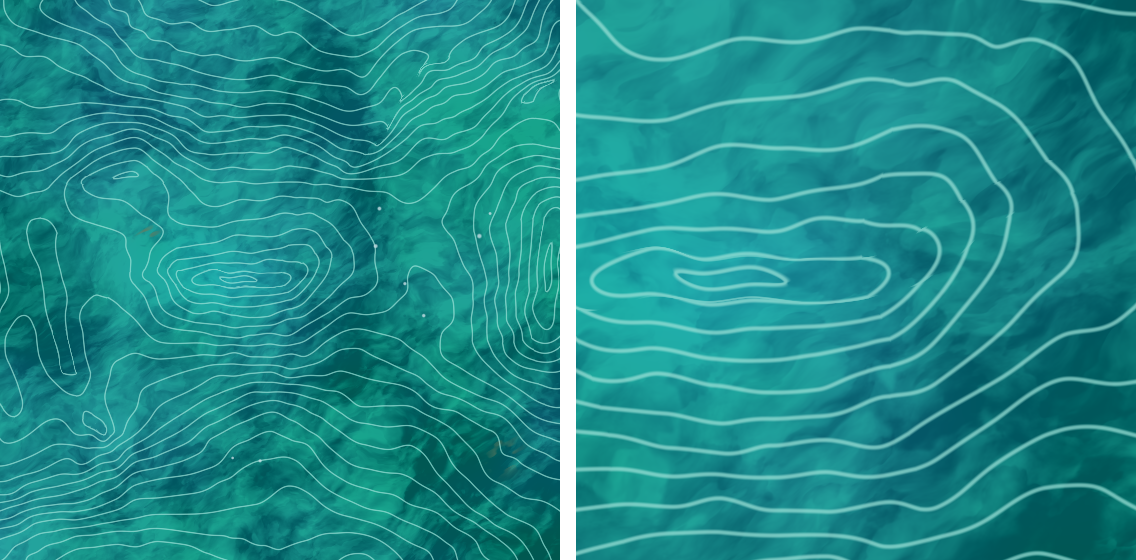
Left: the whole. Right: its middle third, enlarged.
Write a three.js fragment shader that draws this background.

```glsl
varying vec2 vUv;

float hash(vec2 p) {
  vec3 q = fract(vec3(p.xyx) * 0.1031);
  q += dot(q, q.yzx + 33.33);
  return fract((q.x + q.y) * q.z);
}

float noise(vec2 p) {
  vec2 cell = floor(p), f = fract(p);
  f = f * f * (3.0 - 2.0 * f);
  return mix(mix(hash(cell), hash(cell + vec2(1, 0)), f.x),
             mix(hash(cell + vec2(0, 1)), hash(cell + vec2(1, 1)), f.x), f.y);
}

mat2 rotation(float a) {
  return mat2(cos(a), sin(a), -sin(a), cos(a));
}

float fbm(vec2 p) {
  float sum = 0.0, amp = 0.53;
  for (int i = 0; i < 4; i++) {
    sum += amp * noise(p);
    p = rotation(0.6) * p * 2.03 + 17.3;
    amp *= 0.5;
  }
  return sum;
}

// Terrain: long slopes around a box-shaped core, and flat-bottomed basins
float hill(vec2 p, vec2 core, vec2 radius, float amp) {
  vec2 q = max(abs(p) - core, 0.0) / radius + 0.15 * min(abs(p) / (core + 0.001), 1.0);
  return amp * exp(-sqrt(dot(q, q) + 0.004));
}

float basin(vec2 p, vec2 radius, float amp) {
  return amp * (smoothstep(0.5, 2.0, length(p / radius)) - 1.0);
}

float terrain(vec2 p) {
  p += 0.055 * (vec2(noise(p * 8.0 + 3.0), noise(p * 8.0 + 41.0)) - 0.5);
  p += 0.014 * (vec2(noise(p * 27.0), noise(p * 27.0 + 60.0)) - 0.5);
  float h = hill(rotation(-0.14) * (p - vec2(0.42, 0.51)), vec2(0.1, 0.012), vec2(0.17, 0.16), 13.0);
  h += hill(p - vec2(0.98, 0.5), vec2(0.02, 0.1), vec2(0.15, 0.19), 15.0);
  h += hill(p - vec2(-0.01, 0.47), vec2(0.01, 0.13), vec2(0.06, 0.13), 7.0);
  h += hill(rotation(-0.15) * (p - vec2(0.11, 0.46)), vec2(0.01, 0.13), vec2(0.06, 0.07), 4.0);
  h += hill(p - vec2(0.17, 0.24), vec2(0.02, 0.005), vec2(0.07, 0.05), 5.0);
  h += hill(p - vec2(0.21, 0.68), vec2(0.04, 0.005), vec2(0.1, 0.07), 5.0);
  h += hill(rotation(-0.75) * (p - vec2(0.97, 0.86)), vec2(0.04, 0.005), vec2(0.06, 0.04), 4.0);
  h -= hill(rotation(-0.7) * (p - vec2(0.73, 0.81)), vec2(0.1, 0.002), vec2(0.06, 0.035), 2.5);
  h += basin(p - vec2(0.5, -0.1), vec2(0.3, 0.29), 6.0);
  h += basin(p - vec2(0.08, -0.12), vec2(0.3, 0.16), 4.0);
  h += basin(p - vec2(0.54, 1.13), vec2(0.32, 0.25), 6.5);
  return h + 2.2 * noise(p * 4.5 + 9.0) + 0.9 * noise(p * 11.0 + 5.0);
}

float contours(vec2 p) {
  float e = 0.0006, h = terrain(p);
  vec2 slope = vec2(terrain(p + vec2(e, 0)), terrain(p + vec2(0, e))) - h;
  float away = abs(fract(h) - 0.5) / max(length(slope) / e, 3.0);
  return 1.0 - smoothstep(0.0002, 0.0022, away);
}

float blob(vec2 p, vec2 center, vec2 radius) {
  vec2 q = (p - center) / radius;
  return exp(-dot(q, q));
}

vec3 water(vec2 p) {
  vec2 warped = p + 0.09 * (vec2(fbm(p * 7.0), fbm(p * 7.0 + 30.0)) - 0.5);
  float tone = 0.5 + 1.0 * (fbm(warped * 5.0 + 12.0) - 0.5);

  // Broad shoals and deep channels
  tone += 0.3 * blob(warped, vec2(0.8, 0.87), vec2(0.09, 0.07));
  tone += 0.28 * blob(warped, vec2(0.37, 0.24), vec2(0.23, 0.1));
  tone += 0.18 * blob(warped, vec2(0.38, 0.51), vec2(0.14, 0.09));
  tone += 0.2 * blob(warped, vec2(0.97, 0.53), vec2(0.09, 0.13));
  tone -= 0.45 * blob(warped, vec2(0.13, 0.35), vec2(0.06, 0.08));
  float channel = 0.66 - 0.7 * (p.y - 0.6) * (p.y - 0.6);
  tone -= 0.38 * blob(warped, vec2(channel, 0.72), vec2(0.055, 0.36));
  tone -= 0.22 * blob(p, vec2(0.85, 0.0), vec2(0.4, 0.25));

  // Slanted ripples, strongest at the lower right
  vec2 along = rotation(-0.85) * warped;
  float ripple = noise(along * vec2(9, 55)) + 0.5 * noise(along * vec2(22, 120)) - 0.75;
  float lower = 1.0 - smoothstep(0.05, 0.5, p.y - 0.25 * p.x);
  tone += ripple * mix(0.12, 0.45, lower * smoothstep(0.1, 0.6, p.x));

  // Crisp patches and mottling of the bed
  vec2 bed = rotation(-0.5) * warped;
  tone += 0.17 * (smoothstep(0.48, 0.54, fbm(bed * vec2(13, 20) + 8.0)) - 0.5);
  tone += 0.13 * (smoothstep(0.46, 0.54, fbm(bed * vec2(30, 52) + 25.0)) - 0.5);
  float veins = abs(fbm(bed * vec2(17, 30)) - 0.5);
  tone += 0.6 * (veins - 0.09) + 0.4 * (fbm(bed * vec2(60, 100)) - 0.5);

  vec3 color = mix(vec3(0.0, 0.34, 0.38), vec3(0.075, 0.52, 0.515), smoothstep(0.0, 0.58, tone));
  color = mix(color, vec3(0.12, 0.64, 0.59), smoothstep(0.42, 0.9, tone));
  float blueness = fbm(p * 4.0 + 70.0) - 0.5 + 0.3 * (p.y - 0.45);
  color += vec3(0.12, -0.01, 0.17) * blueness;
  return color + vec3(0.0, 0.05, 0.08) * blob(warped, vec2(0.38, 0.51), vec2(0.12, 0.09));
}

void main() {
  vec3 color = water(vUv);

  // Brown drifting weed
  float weed = blob(vUv, vec2(0.26, 0.585), vec2(0.025, 0.011))
             + blob(vUv, vec2(0.9, 0.19), vec2(0.025, 0.03));
  weed *= smoothstep(0.52, 0.75, noise(rotation(-0.5) * vUv * vec2(50, 140)));
  color = mix(color, vec3(0.42, 0.48, 0.36), 0.75 * weed);

  color = mix(color, vec3(0.6, 0.88, 0.84), 0.72 * contours(vUv));

  // Pale floating specks
  for (int i = 0; i < 8; i++) {
    float id = float(i);
    vec2 center = vec2(0.35 + 0.6 * hash(vec2(id, 4.0)), 0.15 + 0.75 * hash(vec2(id, 19.0)));
    float size = mix(0.003, 0.006, hash(vec2(id, 31.0)));
    float speck = 1.0 - smoothstep(0.3 * size, size, length(vUv - center));
    color = mix(color, vec3(0.78, 0.88, 0.9), 0.8 * speck);
  }
  gl_FragColor = vec4(color, 1.0);
}
```
